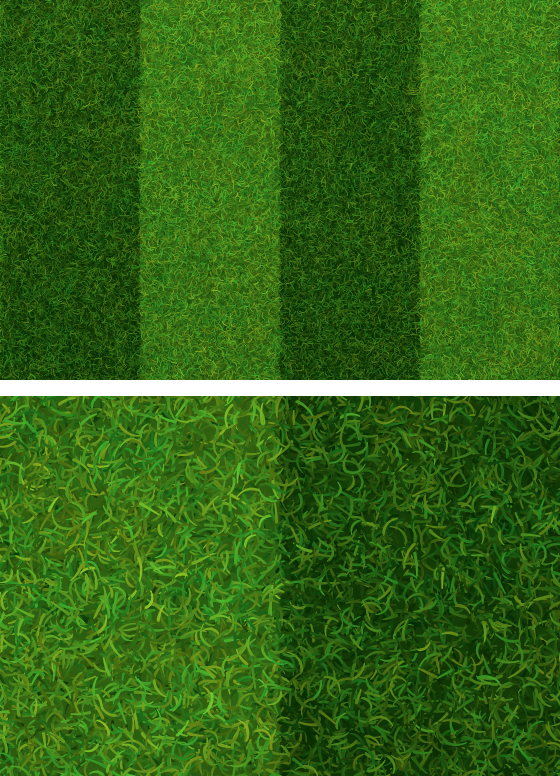
Top, the full canvas; bottom, a detail of the centre.
Reproduce this texture procedurally as a WebGL 1 fragment shader.

```glsl
precision highp float;
// Mown lawn: four upright stripes, alternately dark and light, of short turf.
// Layers of jittered, curved blades are stacked from shadow to light; each
// blade takes the stripe of its root, so the stripe borders are slightly ragged.

uniform vec2 u_resolution;

#define STRIPES 4.0
#define STRIPE_CONTRAST 0.19
#define MEAN_TONE 0.46
#define LAYERS 8
#define CELL 0.010
#define BLADE_HALF_LENGTH 0.0068
#define BLADE_HALF_WIDTH 0.0009
#define BLADE_VARIATION 0.80
#define MOTTLE 0.24
#define SHADE_GREEN vec3(0.09, 0.25, 0.03)
#define LIT_GREEN vec3(0.37, 0.65, 0.14)
#define YELLOW_SHIFT vec3(0.13, 0.00, -0.025)

vec4 hash4(vec3 p) {
  vec4 q = fract(p.xyzx * vec4(0.1031, 0.1030, 0.0973, 0.1099));
  q += dot(q, q.wzxy + 33.33);
  return fract((q.xxyz + q.yzzw) * q.zywx);
}

float valueNoise(vec2 p) {
  vec2 cell = floor(p);
  vec2 f = fract(p);
  f = f * f * (3.0 - 2.0 * f);
  float a = hash4(vec3(cell, 91.0)).x;
  float b = hash4(vec3(cell + vec2(1.0, 0.0), 91.0)).x;
  float c = hash4(vec3(cell + vec2(0.0, 1.0), 91.0)).x;
  float d = hash4(vec3(cell + 1.0, 91.0)).x;
  return mix(mix(a, b, f.x), mix(c, d, f.x), f.y);
}

// Stripe tone: -1 on dark stripes, +1 on light ones, dark at the left
float stripeSign(float x) {
  float wave = -sin(3.14159265 * STRIPES * x);
  return 2.0 * smoothstep(-0.02, 0.02, wave) - 1.0;
}

// Coverage of a bent, tapering blade centred at the origin; y returns the
// position along it, from 0 at the root to 1 at the tip
vec2 blade(vec2 q, float angle, float size, float bend, float pixel) {
  float c = cos(angle);
  float s = sin(angle);
  q = vec2(c * q.x + s * q.y, c * q.y - s * q.x);
  float halfLength = BLADE_HALF_LENGTH * size;
  float along = q.x / halfLength;
  q.y += bend * halfLength * (along * along - 0.4);
  float gap = length(vec2(max(abs(q.x) - halfLength, 0.0), q.y));
  float t = clamp(0.5 + 0.5 * along, 0.0, 1.0);
  float halfWidth = BLADE_HALF_WIDTH * (1.1 - 0.6 * t);
  return vec2(clamp((halfWidth - gap) / pixel + 0.5, 0.0, 1.0), t);
}

void main() {
  float pixel = 1.0 / u_resolution.x;
  vec2 p = gl_FragCoord.xy * pixel;
  float height = gl_FragCoord.y / u_resolution.y;

  // Shadowed ground between the blades: tone and yellow-to-teal tint
  float tone = -0.34 + STRIPE_CONTRAST * stripeSign(p.x);
  float tint = 0.0;

  // Blades, deepest layer first
  for (int i = 0; i < LAYERS; i++) {
    float layer = float(i);
    float depthTone = mix(-0.28, 0.10, layer / float(LAYERS - 1));
    vec2 grid = p / CELL + vec2(0.37, 0.61) * layer;
    vec2 home = floor(grid);
    for (int y = -1; y <= 1; y++) {
      for (int x = -1; x <= 1; x++) {
        vec2 cell = home + vec2(float(x), float(y));
        vec4 place = hash4(vec3(cell, layer * 7.0 + 3.0));
        vec4 look = hash4(vec3(cell, layer * 7.0 + 59.0));
        vec2 offset = (grid - cell - place.xy) * CELL;
        vec2 shape = blade(offset, 6.2831853 * place.z,
                           mix(0.55, 1.0, place.w), look.x - 0.5, pixel);
        float bladeTone = depthTone + BLADE_VARIATION * (look.y - 0.5)
                        + 0.18 * (shape.y - 0.5)
                        + 0.25 * step(0.94, look.w)
                        + STRIPE_CONTRAST * stripeSign(p.x - offset.x);
        tone = mix(tone, bladeTone, shape.x);
        tint = mix(tint, 2.0 * look.z - 1.0, shape.x);
      }
    }
  }

  // Uneven growth at three scales, and light falling off down the lawn
  float growth = 0.45 * valueNoise(p * 75.0) + 0.35 * valueNoise(p * 32.0 + 17.0)
               + 0.20 * valueNoise(p * 9.0 + 41.0) - 0.5;
  float patchTint = valueNoise(p * 24.0 + 73.0) - 0.5;
  tone += MEAN_TONE + MOTTLE * growth + 0.15 * (height - 0.5);

  vec3 color = mix(SHADE_GREEN, LIT_GREEN, clamp(tone, -0.18, 1.30));
  color += YELLOW_SHIFT * (tint + 0.5 * patchTint) * clamp(0.3 + tone, 0.2, 1.1);
  gl_FragColor = vec4(clamp(color, 0.0, 1.0), 1.0);
}
```
